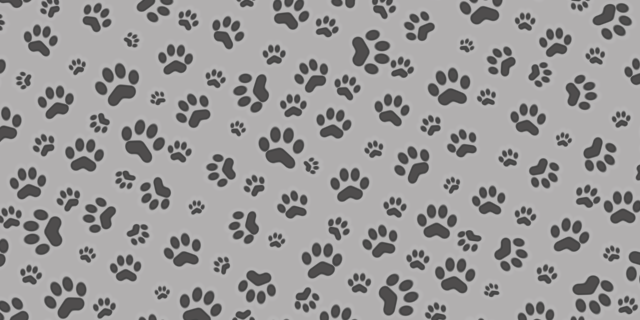
Reproduce this pattern procedurally as a Shadertoy shader.

```glsl
// Scattered charcoal paw prints of mixed sizes on a plain warm grey ground.

float hash(vec2 p) {
    return fract(sin(dot(p, vec2(127.1, 311.7))) * 43758.5453);
}

mat2 rotation(float angle) {
    float c = cos(angle), s = sin(angle);
    return mat2(c, s, -s, c);
}

float ellipse(vec2 p, vec2 radii) {
    return (length(p / radii) - 1.0) * radii.x;
}

float capsule(vec2 p, vec2 a, vec2 b, float radius) {
    vec2 pa = p - a, ba = b - a;
    return length(pa - ba * clamp(dot(pa, ba) / dot(ba, ba), 0.0, 1.0)) - radius;
}

// Distance to a paw about one unit wide; skew tilts the main pad
float paw(vec2 p, float skew) {
    vec2 side = vec2(abs(p.x), p.y);
    float inner = ellipse(rotation(0.1) * (side - vec2(0.145, 0.26)), vec2(0.118, 0.175));
    float outer = ellipse(rotation(0.3) * (side - vec2(0.385, 0.03)), vec2(0.118, 0.165));
    vec2 q = vec2(sqrt(p.x * p.x + 0.002), p.y - skew * p.x);
    float pad = capsule(q, vec2(0.0, -0.16), vec2(0.2, -0.28), 0.14);
    return min(pad, min(inner, outer));
}

// Nearest paw on a tilted, jittered grid alternating large and small prints
float pawField(vec2 uv) {
    const float cellSize = 0.135;
    vec2 grid = rotation(0.42) * uv / cellSize + 40.3;
    vec2 base = floor(grid);
    float nearest = 1.0;
    for (int y = -1; y <= 1; y++) {
        for (int x = -1; x <= 1; x++) {
            vec2 cell = base + vec2(x, y);
            vec2 jitter = vec2(hash(cell), hash(cell + 17.3)) - 0.5;
            vec2 p = (grid - cell - 0.5 - 0.24 * jitter) * cellSize;

            float pick = hash(cell + 5.7);
            bool large = mod(cell.x + cell.y, 2.0) < 0.5;
            float size = large ? mix(0.095, 0.14, pick) : mix(0.046, 0.082, pick);

            // Most prints stand nearly upright, the rest point anywhere
            float turn = hash(cell + 31.9) - 0.5;
            float angle = turn * (hash(cell + 53.1) < 0.55 ? 1.1 : 6.28);
            float skew = 0.5 * (hash(cell + 71.4) - 0.5);

            p = rotation(angle - 0.42) * p / size;
            nearest = min(nearest, paw(p, skew) * size);
        }
    }
    return nearest;
}

void mainImage(out vec4 fragColor, in vec2 fragCoord) {
    vec2 uv = fragCoord / iResolution.y;
    float d = pawField(uv);

    // Ground with a faint pale halo around each print
    vec3 ground = vec3(0.695, 0.686, 0.688);
    vec3 halo = vec3(0.715, 0.708, 0.709);
    vec3 color = mix(halo, ground, smoothstep(0.006, 0.014, d));

    // Ink, slightly darker along its rim
    vec3 ink = mix(vec3(0.308, 0.302, 0.302), vec3(0.268, 0.266, 0.266),
                   smoothstep(-0.008, -0.004, d));
    float edge = max(0.003, 0.7 / iResolution.y);
    color = mix(ink, color, smoothstep(-edge, edge, d));

    fragColor = vec4(color, 1.0);
}
```
